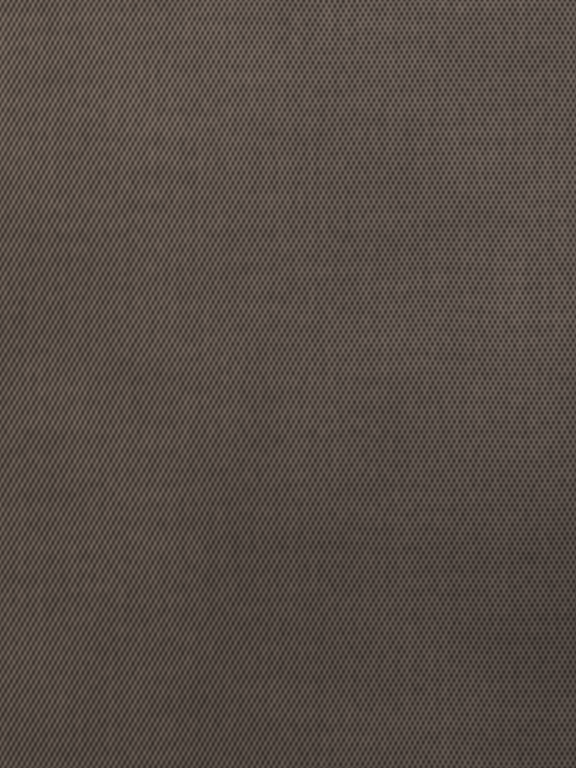
Reproduce this texture procedurally as a Shadertoy shader.

```glsl
// Fine brown-grey twill cloth: small dark pits on a staggered, near-hexagonal
// grid between lighter threads. Three waves form the weave; the steep rising
// diagonal leads at the left and evens out into dots at the right.

#define REPEATS vec2(104.0, 80.0)        // weave repeats across and down
#define PIT_COLOR vec3(0.237, 0.197, 0.173)
#define FLOAT_COLOR vec3(0.438, 0.399, 0.365)
#define TWILL_LEFT 0.68                  // weight of the rising diagonal
#define TWILL_RIGHT 0.52
#define ROW_WEIGHT 0.2                   // rounds the pits at the right
#define BEND 0.3                         // thread drift, in repeats
#define THREAD_WEAR 0.05
#define PIT_WEAR 0.14
#define GRAIN 0.09
#define SHADE 0.09                       // broad uneven light

const float TAU = 6.2831853;

float hash(vec2 p) {
    vec3 q = fract(vec3(p.xyx) * 0.1031);
    q += dot(q, q.yzx + 33.33);
    return fract((q.x + q.y) * q.z);
}

vec2 gradient(vec2 cell) {
    float angle = TAU * hash(cell + 71.0);
    return vec2(cos(angle), sin(angle));
}

// Gradient noise, roughly -0.7 to 0.7
float noise(vec2 p) {
    vec2 i = floor(p), f = fract(p);
    vec2 s = f * f * f * (f * (f * 6.0 - 15.0) + 10.0);
    vec2 e = vec2(1.0, 0.0);
    float low = mix(dot(gradient(i), f),
                    dot(gradient(i + e.xy), f - e.xy), s.x);
    float high = mix(dot(gradient(i + e.yx), f - e.yx),
                     dot(gradient(i + e.xx), f - e.xx), s.x);
    return mix(low, high, s.y);
}

// Wave from -1 to 1, fading out when too fine for the canvas
float wave(float phase, float footprint) {
    return cos(TAU * phase) * (1.0 - smoothstep(0.45, 0.8, footprint));
}

void mainImage(out vec4 fragColor, in vec2 fragCoord) {
    vec2 uv = fragCoord / iResolution.xy;

    // Weave coordinates with a slight thread drift
    vec2 weave = uv * REPEATS;
    weave += BEND * vec2(noise(uv * vec2(5.0, 7.0)),
                         noise(uv * vec2(6.0, 5.0) + 40.0));
    vec2 diagonal = vec2(weave.x - weave.y, weave.x + weave.y);
    vec2 pixel = REPEATS / iResolution.xy;
    float footprint = max(pixel.x, pixel.y);

    // Pits lie where the rising, falling and level waves meet
    float toRight = smoothstep(0.0, 1.0, uv.x + 0.3 * (uv.y - 0.5));
    float twillWeight = mix(TWILL_LEFT, TWILL_RIGHT, toRight);
    float depth = mix(wave(diagonal.y, footprint),
                      wave(diagonal.x, footprint), twillWeight);
    depth += ROW_WEIGHT * toRight * wave(2.0 * weave.y, 2.0 * pixel.y);
    float lit = 0.5 - 0.5 * depth;
    vec3 color = mix(PIT_COLOR, FLOAT_COLOR, lit);

    // Wear: uneven pits, slubs in both thread directions, fine grain
    float pitTone = hash(floor(diagonal + 0.5) + 300.0) - 0.5;
    float threads = noise(weave * vec2(0.9, 0.07))
                  + noise(weave * vec2(0.05, 0.8) + 90.0);
    float grain = noise(weave * 0.93 + 17.0);
    color *= 1.0 + PIT_WEAR * pitTone * clamp(1.0 - lit, 0.0, 1.0)
                 + THREAD_WEAR * threads + GRAIN * grain;

    // Broad light: brighter above, darker at the lower right
    float light = mix(0.93, 1.09, smoothstep(0.0, 1.0, uv.y));
    light -= 0.07 * uv.x * (1.0 - uv.y);
    light += SHADE * noise(uv * vec2(2.0, 2.5) + 5.0)
           + 0.5 * SHADE * noise(uv * vec2(6.0, 8.0) + 23.0);
    vec3 tint = mix(vec3(1.0), vec3(0.99, 1.0, 1.02), toRight);

    fragColor = vec4(clamp(color * light * tint, 0.0, 1.0), 1.0);
}
```
